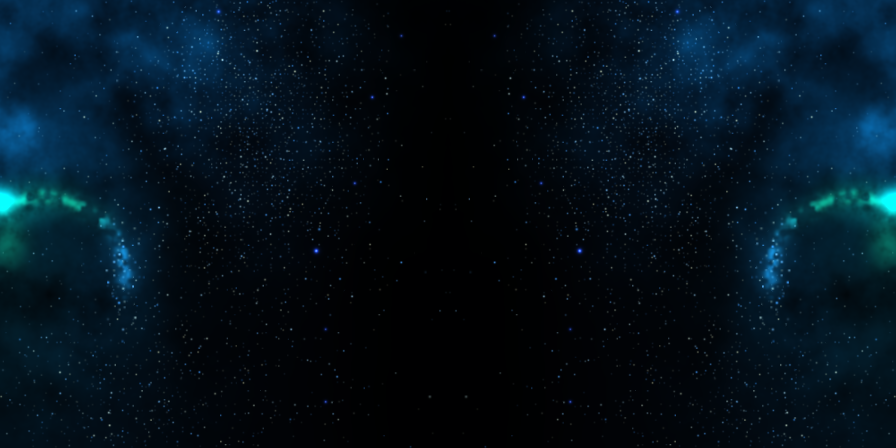
Reproduce this background procedurally as a WebGL 1 fragment shader.

```glsl
precision highp float;
// A mirrored deep-space backdrop: blue nebula clouds at the outer edges,
// a broken cyan arc on each side, and stars thinning to a black centre.
// Soft blobs shaped by fractal noise make the gas; jittered cells make stars.
uniform vec2 u_resolution;

const vec3 SPACE = vec3(0.004, 0.008, 0.018);
const vec3 NAVY = vec3(0.010, 0.135, 0.255);
const vec3 AZURE = vec3(0.015, 0.170, 0.230);
const vec3 TEAL = vec3(0.008, 0.110, 0.140);
const vec3 CYAN = vec3(0.010, 0.800, 0.800);
const vec3 GREEN = vec3(0.040, 0.600, 0.420);
const vec3 ARC_BLUE = vec3(0.080, 0.480, 0.720);
const vec3 STAR_BLUE = vec3(0.120, 0.300, 1.000);

float hash(vec2 p) {
  vec3 q = fract(vec3(p.xyx) * 0.1031);
  q += dot(q, q.yzx + 33.33);
  return fract((q.x + q.y) * q.z);
}

float noise(vec2 p) {
  vec2 i = floor(p), f = fract(p);
  f = f * f * (3.0 - 2.0 * f);
  return mix(mix(hash(i), hash(i + vec2(1.0, 0.0)), f.x),
             mix(hash(i + vec2(0.0, 1.0)), hash(i + 1.0), f.x), f.y);
}

float fbm(vec2 p) {
  float sum = 0.0, amp = 0.5;
  for (int i = 0; i < 5; i++) {
    sum += amp * noise(p);
    p = mat2(1.6, 1.2, -1.2, 1.6) * p + 7.3;
    amp *= 0.55;
  }
  return sum;
}

// Soft elliptical blob, 1 at its centre
float glow(vec2 p, vec2 centre, vec2 radii) {
  vec2 d = (p - centre) / radii;
  return exp(-dot(d, d));
}

float bell(float x, float width) {
  return exp(-x * x / (width * width));
}

float segmentDistance(vec2 p, vec2 a, vec2 b) {
  vec2 ab = b - a;
  return length(p - a - ab * clamp(dot(p - a, ab) / dot(ab, ab), 0.0, 1.0));
}

// One jittered star per cell, lit when its hash falls below the density
vec3 starLayer(vec2 p, float cells, float density, float radius) {
  vec2 id = floor(p * cells);
  vec2 jitter = vec2(hash(id + 3.7), hash(id + 91.2));
  vec2 centre = (id + 0.2 + 0.6 * jitter) / cells;
  float lit = step(hash(id + 17.0), density);
  float power = hash(id + 51.0);
  vec3 tint = mix(vec3(0.20, 0.55, 0.95), vec3(0.80, 0.80, 0.60), hash(id + 70.0));
  return tint * lit * (0.15 + 0.85 * power * power * power) * glow(p, centre, vec2(radius));
}

// Bright star with a wide blue halo
vec3 beacon(vec2 p, vec2 centre, float size) {
  return STAR_BLUE * (glow(p, centre, vec2(size)) + 0.15 * glow(p, centre, vec2(2.0 * size)))
       + 0.35 * glow(p, centre, vec2(0.5 * size));
}

vec3 nebula(vec2 w, float cloud) {
  float blue = 0.66 * glow(w, vec2(0.40, 1.05), vec2(0.34, 0.26))
             + 0.62 * glow(w, vec2(0.00, 0.98), vec2(0.26, 0.26))
             + 0.70 * glow(w, vec2(0.00, 0.71), vec2(0.12, 0.10))
             + 0.32 * glow(w, vec2(0.22, 0.72), vec2(0.26, 0.20))
             + 0.28 * glow(w, vec2(0.52, 0.74), vec2(0.24, 0.26))
             + 0.30 * glow(w, vec2(0.25, 0.38), vec2(0.10, 0.16))
             + 0.16 * glow(w, vec2(0.18, 0.10), vec2(0.32, 0.24));
  // Dark dust lanes
  float lane = segmentDistance(w, vec2(0.27, 0.80), vec2(0.43, 0.46));
  float dust = 0.60 * bell(lane, 0.06) + 0.55 * glow(w, vec2(0.11, 0.84), vec2(0.06, 0.09));
  blue *= (1.0 - dust) * (0.05 + 1.75 * cloud);
  float teal = glow(w, vec2(0.02, 0.36), vec2(0.27, 0.30)) * (0.1 + 1.2 * cloud);
  return NAVY * blue + AZURE * 0.40 * blue * blue + TEAL * teal;
}

vec3 brightArc(vec2 p, vec2 w, float cloud) {
  vec2 q = w - vec2(0.10, 0.39);
  float angle = atan(q.y, q.x);
  float span = smoothstep(-0.40, -0.1, angle) * (1.0 - smoothstep(1.7, 2.3, angle));
  float offset = length(q) - 0.175;
  // Broken knots of light over a faint band
  float knots = smoothstep(0.45, 0.85, 0.55 * noise(p * 75.0) + 0.6 * cloud);
  float ridge = bell(offset, 0.013) * span * knots;
  float haze = bell(offset, 0.032) * span * cloud;
  vec3 tint = mix(ARC_BLUE, GREEN, smoothstep(0.2, 1.3, angle));
  vec3 gas = tint * (0.80 * ridge + 0.28 * haze);
  // Core at the outer edge, with green wisps beneath
  float ragged = smoothstep(0.25, 0.75, cloud);
  gas += CYAN * glow(p, vec2(0.0, 0.552), vec2(0.030, 0.028));
  gas += CYAN * 0.60 * ragged * glow(w, vec2(0.02, 0.555), vec2(0.09, 0.042));
  gas += GREEN * 0.55 * ragged * glow(w, vec2(0.02, 0.475), vec2(0.035, 0.065));
  return gas;
}

void main() {
  vec2 uv = gl_FragCoord.xy / u_resolution;
  vec2 p = vec2(1.0 - abs(2.0 * uv.x - 1.0), uv.y);

  // Ragged coordinates for the gas
  float cloud = fbm(p * 9.0 + 2.0);
  vec2 w = p + 0.14 * (vec2(fbm(p * 5.0 + 11.0), fbm(p * 5.0 + 29.0)) - 0.52);
  vec2 arcWarp = mix(p, w, 0.3);
  vec3 color = SPACE * (1.0 - 0.85 * smoothstep(0.6, 0.92, p.x));
  color += nebula(w, cloud) + brightArc(p, arcWarp, cloud);

  // Star fields, densest in the upper cloud
  float field = 0.04 + 0.65 * glow(p, vec2(0.57, 0.72), vec2(0.22, 0.32))
              + 0.25 * glow(p, vec2(0.28, 0.10), vec2(0.30, 0.20));
  field *= 1.0 - 0.85 * smoothstep(0.78, 0.95, p.x);
  color += 0.55 * starLayer(p, 100.0, field, 0.0021);
  color += 0.75 * starLayer(p + 3.0, 55.0, field * 0.7, 0.0024);
  float sparks = glow(arcWarp, vec2(0.27, 0.40), vec2(0.025, 0.10));
  color += 0.8 * starLayer(p + 5.0, 85.0, 0.8 * sparks, 0.0030);

  // Landmark stars
  color += beacon(p, vec2(0.706, 0.440), 0.0045);
  color += 0.6 * beacon(p, vec2(0.831, 0.783), 0.0034);
  color += 0.5 * beacon(p, vec2(0.792, 0.591), 0.0034);
  color += 0.4 * beacon(p, vec2(0.727, 0.265), 0.0032);
  color += 0.5 * beacon(p, vec2(0.727, 0.103), 0.0032);
  color += 0.4 * beacon(p, vec2(0.896, 0.920), 0.0032);
  color += 0.6 * beacon(p, vec2(0.488, 0.974), 0.0042);

  gl_FragColor = vec4(min(color, 1.0), 1.0);
}
```
